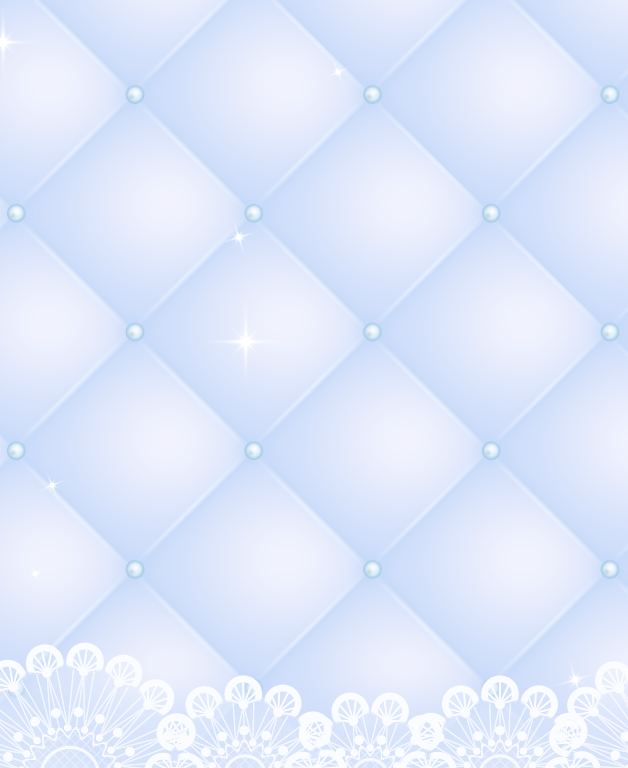
This background is drawn by a Shadertoy shader. Its source:

```glsl
// All lengths are fractions of the canvas height.
const float HALF_DIAGONAL = 0.1546;
const vec2 BUTTON_ANCHOR = vec2(0.1758, 0.5677);
const float PEARL_RADIUS = 0.0122;
const float FAN_RADIUS = 0.0245;
const float LACE_BASE = -0.011;
const float THREAD = 0.0011;

const vec3 SATIN_BLUE = vec3(0.805, 0.865, 0.982);
const vec3 SATIN_PALE = vec3(0.945, 0.950, 0.992);
const vec3 SEAM_BLUE = vec3(0.755, 0.845, 0.970);
const vec3 SEAM_LIGHT = vec3(0.930, 0.960, 1.0);
const vec3 PEARL_RIM = vec3(0.66, 0.80, 0.91);
const vec3 PEARL_BODY = vec3(0.86, 0.93, 0.97);
const vec3 LACE_WHITE = vec3(0.985, 0.99, 1.0);

// Lace motifs: centre x, radius, angle between fans, angle of first fan
const vec4 MOTIFS[5] = vec4[5](
    vec4(0.091, 0.151, 0.349, 0.131), vec4(0.319, 0.107, 0.497, -0.020),
    vec4(0.482, 0.0885, 0.593, 0.297), vec4(0.651, 0.107, 0.497, 0.0),
    vec4(0.880, 0.149, 0.331, 0.091));

// Sparkles: position, ray length, tilt
const vec4 SPARKLES[7] = vec4[7](
    vec4(0.320, 0.555, 0.064, 0.0), vec4(0.311, 0.691, 0.030, 0.3),
    vec4(0.440, 0.906, 0.022, 0.4), vec4(0.068, 0.368, 0.024, 0.4),
    vec4(0.046, 0.253, 0.018, 0.5), vec4(0.749, 0.115, 0.034, 0.3),
    vec4(0.004, 0.945, 0.055, 0.0));

float cover(float dist, float pixel) {
    return 1.0 - smoothstep(-0.7 * pixel, 0.7 * pixel, dist);
}

float segment(vec2 p, vec2 a, vec2 b) {
    vec2 ab = b - a;
    return length(p - a - ab * clamp(dot(p - a, ab) / dot(ab, ab), 0.0, 1.0));
}

mat2 rotation(float a) {
    return mat2(cos(a), -sin(a), sin(a), cos(a));
}

// Padded diamonds, lit from the right
vec3 quilt(vec2 p) {
    vec2 q = (p - BUTTON_ANCHOR) / HALF_DIAGONAL;
    vec2 f = fract(0.5 * vec2(q.x + q.y, q.x - q.y));
    vec2 local = vec2(f.x + f.y - 1.0, f.x - f.y);
    vec2 fromGlow = (local - vec2(0.27, 0.08)) * vec2(1.15, 1.3);
    vec3 col = mix(SATIN_BLUE, SATIN_PALE, exp(-1.5 * dot(fromGlow, fromGlow)));

    // Dark fold on the left edges, softer on the right edges
    vec2 shade = 0.55 * exp(-f / 0.055) + 0.35 * exp(-(1.0 - f) / 0.025);
    col = mix(col, SEAM_BLUE, clamp(max(shade.x, shade.y), 0.0, 1.0));

    // Thin shine along the right edges, fading at the buttons
    vec2 shine = exp(-pow((1.0 - f - 0.022) / 0.011, vec2(2.0)));
    shine *= sin(3.14159 * f.yx);
    return mix(col, SEAM_LIGHT, 0.65 * max(shine.x, shine.y));
}

vec3 addPearl(vec3 col, vec2 p, float pixel) {
    vec2 q = (p - BUTTON_ANCHOR) / HALF_DIAGONAL;
    vec2 uv = 0.5 * vec2(q.x + q.y, q.x - q.y);
    vec2 cell = uv - floor(uv + 0.5);
    vec2 d = vec2(cell.x + cell.y, cell.x - cell.y) * HALF_DIAGONAL;
    float r = length(d) / PEARL_RADIUS;
    col = mix(col, SEAM_BLUE, 0.55 * exp(-r * r * 0.35));
    vec3 pearl = mix(PEARL_BODY, PEARL_RIM, smoothstep(0.5, 0.95, r));
    float lit = length(d / PEARL_RADIUS - vec2(0.08, 0.18));
    pearl = mix(pearl, vec3(1.0), exp(-5.0 * lit * lit));
    pearl -= 0.10 * smoothstep(0.45, 0.0, length(d / PEARL_RADIUS - vec2(-0.35, -0.25)));
    return mix(col, pearl, 0.9 * cover(length(d) - PEARL_RADIUS, pixel));
}

// One half rosette: rim of fans, crossed threads, beads and inner arcs
float laceMotif(vec2 p, vec4 motif, float pixel) {
    vec2 d = p - vec2(motif.x, LACE_BASE);
    float r = length(d), radius = motif.y, stepAngle = motif.z;
    float a = atan(d.x, d.y) - motif.w;
    a -= stepAngle * floor(a / stepAngle + 0.5);
    vec2 l = r * vec2(sin(a), cos(a));
    vec2 fan = l - vec2(0.0, radius);

    // Fan with thick rim and ribs spreading from its foot
    float disc = length(fan) - FAN_RADIUS;
    float rim = cover(abs(disc + 0.0045) - 0.0045, pixel) * smoothstep(-0.014, -0.004, fan.y);
    vec2 rib = fan + vec2(0.0, 0.013);
    float ribAngle = atan(rib.x, rib.y);
    float ribOffset = abs(ribAngle - 0.42 * floor(ribAngle / 0.42 + 0.5)) * length(rib);
    float ribs = cover(ribOffset - 0.0014, pixel) * cover(disc, pixel) * step(0.0, rib.y);
    float foot = cover(length(rib) - 0.0065, pixel);

    // Threads from the foot of each fan to the inner ring
    float inner = 0.42 * radius;
    vec2 side = vec2(abs(l.x), l.y);
    vec2 top = vec2(0.0, radius - 0.013);
    vec2 knot = inner * vec2(sin(0.5 * stepAngle), cos(0.5 * stepAngle));
    float threads = min(segment(side, top, knot), segment(side, top, vec2(0.0, inner)));
    threads = min(threads, segment(side, vec2(0.55 * FAN_RADIUS, radius - 0.012), knot));
    float beads = cover(length(l - vec2(0.0, 0.56 * radius)) - 0.0065, pixel);
    beads = max(beads, cover(length(side - knot) - 0.005, pixel));

    // Scalloped arcs and a fine mesh in the middle
    float scallop = r - 0.38 * radius - 0.006 * cos(6.28318 * a / stepAngle);
    float arcs = min(abs(scallop), abs(r - 0.25 * radius)) - 0.0022;
    vec2 mesh = abs(fract(vec2(d.x + d.y, d.x - d.y) / 0.014) - 0.5) * 0.014;
    float net = cover(min(mesh.x, mesh.y) - THREAD, pixel) * cover(r - inner, pixel);

    float lace = max(max(rim, ribs), max(foot, beads));
    lace = max(lace, 0.8 * cover(threads - THREAD, pixel));
    lace = max(lace, max(0.9 * cover(arcs, pixel), 0.55 * net));
    float veil = 0.16 * cover(min(disc, r - radius), pixel);
    return max(lace, veil);
}

float ray(vec2 d, float size, float pixel) {
    float fade = max(0.0, 1.0 - abs(d.x) / size);
    float across = d.y / max(0.035 * size, 0.7 * pixel);
    return fade * fade * exp(-across * across);
}

float sparkle(vec2 p, vec4 star, float pixel) {
    vec2 d = rotation(star.w) * (p - star.xy);
    vec2 e = rotation(0.7854) * d;
    float cross4 = ray(d, star.z, pixel) + ray(d.yx, star.z, pixel);
    float diagonal = ray(e, 0.55 * star.z, pixel) + ray(e.yx, 0.55 * star.z, pixel);
    float core = exp(-dot(d, d) / (0.025 * star.z * star.z));
    return min(1.0, 1.2 * cross4 + 0.8 * diagonal + 0.75 * core);
}

void mainImage(out vec4 fragColor, in vec2 fragCoord) {
    float pixel = 1.0 / iResolution.y;
    vec2 p = fragCoord * pixel;
    vec3 col = addPearl(quilt(p), p, pixel);

    // Cool shade beneath the lace
    col = mix(col, SATIN_BLUE, 0.75 * smoothstep(0.15, 0.03, p.y));
    float lace = 0.0;
    for (int i = 0; i < 5; i++) lace = max(lace, laceMotif(p, MOTIFS[i], pixel));
    col = mix(col, LACE_WHITE, lace);

    for (int i = 0; i < 7; i++) col = mix(col, vec3(1.0), sparkle(p, SPARKLES[i], pixel));
    fragColor = vec4(col, 1.0);
}
```
